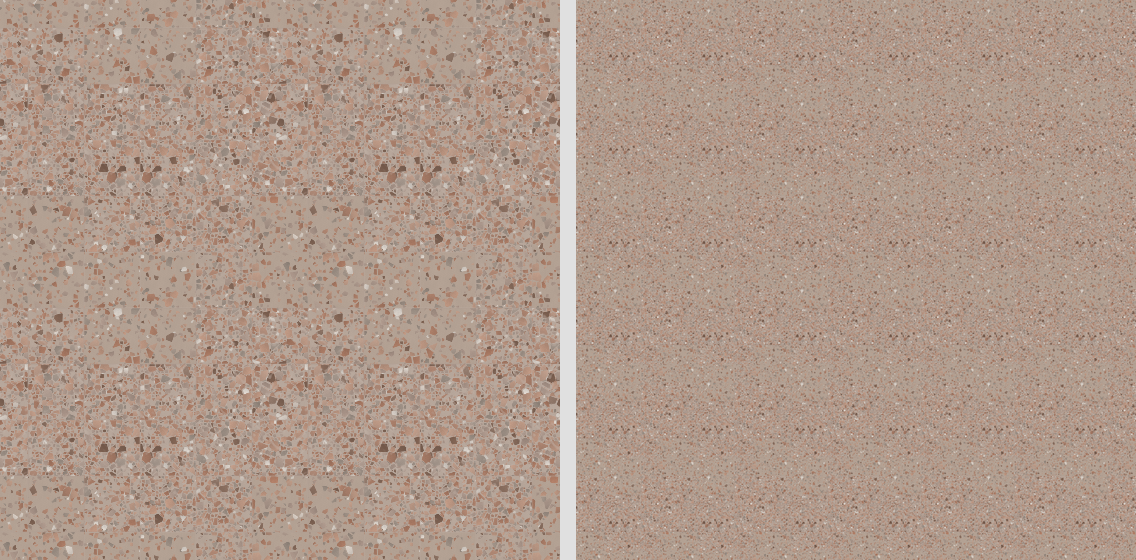
Left: one tile. Right: repeated 3 by 3.
This texture is drawn by a WebGL 1 fragment shader. Its source:

```glsl
precision highp float;
// Terrazzo floor: 10 x 10 cut slabs whose chip pattern repeats every 5 slabs.
// Each slab stacks three layers of inset cellular-noise chips over a beige
// binder; chip density swings from slab to slab, and pale haze veils full ones.

uniform vec2 u_resolution;

const float SLABS = 10.0;         // slabs across the canvas
const float PERIOD = 5.0;         // slabs before the pattern repeats
const float FINE_CELLS = 16.0;    // chip cells per slab side
const float MEDIUM_CELLS = 10.5;
const float LARGE_CELLS = 6.8;
const float SEAM_WIDTH = 0.007;   // in slab units
const float SEAM_STRENGTH = 0.3;
const float HAZE_STRENGTH = 0.45;
const float TAU = 6.28319;

const vec3 BINDER = vec3(0.70, 0.63, 0.575);
const vec3 PALE_BINDER = vec3(0.73, 0.67, 0.63);
const vec3 TERRACOTTA = vec3(0.64, 0.46, 0.375);
const vec3 PINK = vec3(0.71, 0.56, 0.48);
const vec3 TAUPE = vec3(0.64, 0.56, 0.515);
const vec3 GREY = vec3(0.58, 0.53, 0.49);
const vec3 BROWN = vec3(0.48, 0.37, 0.31);
const vec3 QUARTZ = vec3(0.83, 0.80, 0.77);

vec3 hash3(vec2 p) {
  vec3 q = vec3(dot(p, vec2(127.1, 311.7)), dot(p, vec2(269.5, 183.3)),
                dot(p, vec2(419.2, 371.9)));
  return fract(sin(q) * 43758.5);
}

// Cellular noise: distance to the cell border, cell id and offset from its seed
float cellBorder(vec2 p, out vec2 id, out vec2 local) {
  vec2 base = floor(p);
  float nearest = 9.0;
  for (int j = -1; j <= 1; j++) {
    for (int i = -1; i <= 1; i++) {
      vec2 cell = base + vec2(float(i), float(j));
      vec2 r = cell + 0.08 + 0.84 * hash3(cell).xy - p;
      float d = dot(r, r);
      if (d < nearest) { nearest = d; id = cell; local = -r; }
    }
  }
  float border = 9.0;
  for (int j = -2; j <= 2; j++) {
    for (int i = -2; i <= 2; i++) {
      vec2 cell = id + vec2(float(i), float(j));
      vec2 r = cell + 0.08 + 0.84 * hash3(cell).xy - p;
      vec2 gap = r + local;
      if (dot(gap, gap) > 0.0001)
        border = min(border, dot(0.5 * (r - local), normalize(gap)));
    }
  }
  return border;
}

vec3 chipColor(float pick) {
  vec3 c = TERRACOTTA;
  c = mix(c, PINK, step(0.29, pick));
  c = mix(c, TAUPE, step(0.53, pick));
  c = mix(c, GREY, step(0.74, pick));
  c = mix(c, BROWN, step(0.87, pick));
  return mix(c, QUARTZ, step(0.945, pick));
}

// Irregular soft clouds, about -1 to 1
float clouds(vec2 p) {
  vec2 q = p + 0.8 * sin(p.yx * 1.7 + 1.3);
  return 0.5 * sin(q.x + 0.6 * q.y) * sin(q.y - 0.4 * q.x)
       + 0.5 * sin(q.x * 2.3 - q.y * 1.1) * sin(q.y * 2.7 + q.x);
}

// Lays one size of chips, each ringed by clean binder
vec3 layChips(vec3 under, vec2 p, float cells, float share, vec3 rim, float px) {
  vec2 id, local;
  float border = cellBorder(p * cells, id, local);
  vec3 look = hash3(id + 17.3);
  vec3 form = hash3(id + 51.7);
  float aa = px * cells;
  float inset = mix(0.04, 0.17, form.x * form.x);
  float chip = smoothstep(inset - 0.5 * aa, inset + 0.5 * aa, border);
  vec2 slope = normalize(form.yz - 0.5 + 0.001);
  float shade = 1.0 + 0.10 * dot(local, slope) + 0.08 * (look.z - 0.5)
              + 0.025 * clouds(p * cells * 5.0);
  vec3 stone = mix(chipColor(look.y) * shade, rim, 0.4 * form.z * form.z);
  float present = step(look.x, share) * smoothstep(0.0, aa, border);
  return mix(under, mix(rim, stone, chip), present);
}

void main() {
  vec2 grid = gl_FragCoord.xy / u_resolution * SLABS + 0.5;
  float px = SLABS / min(u_resolution.x, u_resolution.y);
  vec2 slab = floor(mod(floor(grid) + 0.5, PERIOD));
  vec2 inSlab = fract(grid);
  vec3 slabRandom = hash3(slab + 3.7);
  vec2 p = inSlab + floor(slabRandom.xy * 40.0) + slab * 1.37;

  // Sparse slabs gather in a diagonal-leaning band of each period
  float sparse = cos(TAU * slab.y / PERIOD)
               + 0.5 * cos(TAU * (slab.x + slab.y - 1.5) / PERIOD);
  float dense = 1.0 - smoothstep(-0.1, 0.9, sparse + 0.3 * (slabRandom.z - 0.5));
  float drift = clouds(p * 6.0);
  float fill = clamp(dense + 0.22 * drift, 0.0, 1.0);

  // Binder, then chips from fine to large
  vec3 rim = mix(BINDER, PALE_BINDER, 0.25 + 0.65 * dense);
  vec3 color = mix(BINDER, PALE_BINDER, 0.55 * dense) * (1.0 + 0.012 * drift);
  color = layChips(color, p, FINE_CELLS, mix(0.22, 0.72, fill), rim, px);
  color = layChips(color, p + 7.1, MEDIUM_CELLS, mix(0.24, 0.48, fill), rim, px);
  color = layChips(color, p + 13.9, LARGE_CELLS, mix(0.15, 0.22, fill), rim, px);

  // Milky haze and fine grain
  float haze = smoothstep(0.25, 0.85, clouds(p * 11.0 + 4.0));
  color = mix(color, PALE_BINDER + 0.03, HAZE_STRENGTH * haze * dense);
  color *= 1.0 + 0.012 * clouds(p * 90.0);

  // Faint joints between slabs
  vec2 edge = min(inSlab, 1.0 - inSlab);
  float seam = 1.0 - smoothstep(SEAM_WIDTH, SEAM_WIDTH + px, min(edge.x, edge.y));
  color = mix(color, mix(TAUPE, PALE_BINDER, slabRandom.x), SEAM_STRENGTH * seam);

  gl_FragColor = vec4(color, 1.0);
}
```
